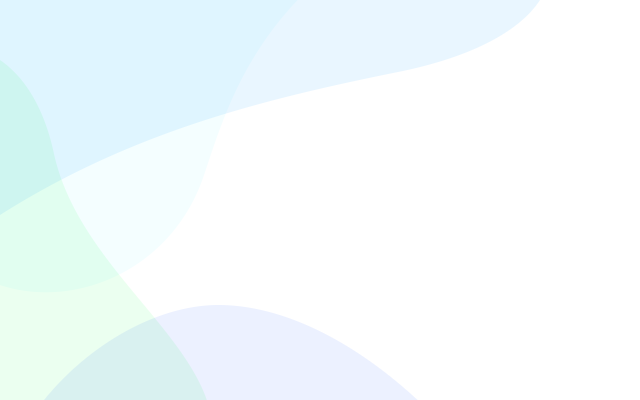
This background is drawn by a Shadertoy shader. Its source:

```glsl
// Soft pastel waves: translucent blobs overlapping in the corners of a white canvas.

const vec3 WHITE      = vec3(1.0);
const vec3 SKY_BLUE   = vec3(0.914, 0.965, 1.0);
const vec3 PALE_CYAN  = vec3(0.957, 0.996, 1.0);
const vec3 MINT       = vec3(0.922, 1.0, 0.941);
const vec3 PERIWINKLE = vec3(0.925, 0.945, 1.0);

const float ASPECT = 1.6;

vec2 bezier(vec2 a, vec2 b, vec2 c, vec2 d, float t) {
    float s = 1.0 - t;
    return s * s * s * a + 3.0 * s * s * t * b + 3.0 * s * t * t * c + t * t * t * d;
}

vec2 bezierTangent(vec2 a, vec2 b, vec2 c, vec2 d, float t) {
    float s = 1.0 - t;
    return normalize(s * s * (b - a) + 2.0 * s * t * (c - b) + t * t * (d - c));
}

// Signed distance above a curve whose x grows with t; the ends extend as tangents.
float heightAbove(vec2 p, vec2 a, vec2 b, vec2 c, vec2 d) {
    float low = 0.0, high = 1.0;
    for (int i = 0; i < 18; i++) {
        float mid = 0.5 * (low + high);
        if (bezier(a, b, c, d, mid).x < p.x) low = mid;
        else high = mid;
    }
    float t = 0.5 * (low + high);
    vec2 tangent = bezierTangent(a, b, c, d, t);
    return dot(p - bezier(a, b, c, d, t), vec2(-tangent.y, tangent.x));
}

// Two curves that meet at a joint, read from left to right.
float waveHeight(vec2 p, vec2 start, vec2 b, vec2 c, vec2 joint, vec2 e, vec2 f, vec2 end) {
    return p.x < joint.x ? heightAbove(p, start, b, c, joint)
                         : heightAbove(p, joint, e, f, end);
}

// Multiplies a tint into the colour where the distance is negative.
vec3 tintInside(vec3 color, vec3 tint, float dist, float pixel) {
    float coverage = clamp(0.5 - dist / pixel, 0.0, 1.0);
    return color * mix(WHITE, tint, coverage);
}

void mainImage(out vec4 fragColor, in vec2 fragCoord) {
    vec2 p = fragCoord / iResolution.xy * vec2(ASPECT, 1.0);
    float pixel = 1.0 / iResolution.y;

    // Long sweep across the top
    float sweep = waveHeight(p,
        vec2(0.0, 0.4625), vec2(0.329, 0.671), vec2(0.660, 0.752),
        vec2(0.990, 0.819),
        vec2(1.167, 0.854), vec2(1.296, 0.917), vec2(1.350, 1.0));

    // Hanging lobe at the upper left
    float lobe = waveHeight(p,
        vec2(0.0, 0.2875), vec2(0.1875, 0.225), vec2(0.431, 0.325),
        vec2(0.510, 0.5625),
        vec2(0.552, 0.6875), vec2(0.600, 0.848), vec2(0.744, 1.0));

    // Slope falling down the left side
    float slope = waveHeight(p,
        vec2(0.0, 0.850), vec2(0.067, 0.804), vec2(0.1125, 0.721),
        vec2(0.135, 0.615),
        vec2(0.192, 0.358), vec2(0.450, 0.192), vec2(0.517, 0.0));

    // Hill rising from the bottom
    float hill = waveHeight(p,
        vec2(0.110, 0.0), vec2(0.225, 0.142), vec2(0.396, 0.2375),
        vec2(0.546, 0.2375),
        vec2(0.698, 0.2375), vec2(0.875, 0.156), vec2(1.044, 0.0));

    // Overlapping tints: the first two fill above, the others below
    vec3 color = WHITE;
    color = tintInside(color, SKY_BLUE, -sweep, pixel);
    color = tintInside(color, PALE_CYAN, -lobe, pixel);
    color = tintInside(color, MINT, slope, pixel);
    color = tintInside(color, PERIWINKLE, hill, pixel);

    fragColor = vec4(color, 1.0);
}
```
